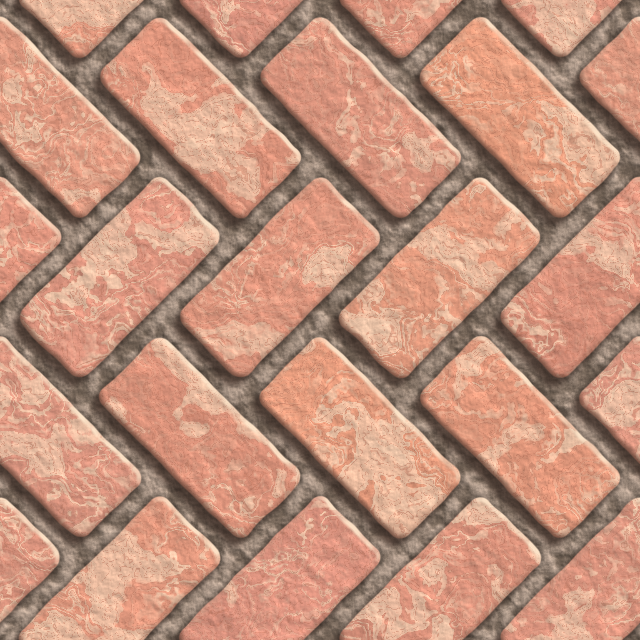
This texture is drawn by a three.js fragment shader. Its source:

```glsl
// Herringbone paving of veined salmon stone bricks set in rough grey-brown mortar.
varying vec2 vUv;

float hash(vec2 p) {
  vec3 q = fract(p.xyx * 0.1031);
  q += dot(q, q.yzx + 33.33);
  return fract((q.x + q.y) * q.z);
}

// Value noise that wraps after a whole number of cells
float noise(vec2 p, float period) {
  vec2 i = floor(p), f = fract(p);
  f = f * f * f * (f * (f * 6.0 - 15.0) + 10.0);
  vec2 a = mod(i, period), b = mod(i + 1.0, period);
  return mix(mix(hash(a), hash(vec2(b.x, a.y)), f.x),
             mix(hash(vec2(a.x, b.y)), hash(b), f.x), f.y);
}

float fbm(vec2 p, float period) {
  float sum = 0.0, amp = 0.52;
  for (int i = 0; i < 5; i++) {
    sum += amp * noise(p, period);
    p *= 2.0;
    period *= 2.0;
    amp *= 0.5;
  }
  return sum;
}

// Nearest brick: signed distance, position from its centre, random id
vec4 nearestBrick(vec2 p) {
  vec4 best = vec4(9.0);
  for (int k = 0; k < 6; k++) {
    float rising = mod(float(k), 2.0);
    float shift = floor(float(k) / 2.0) - 1.0;
    vec2 centre = mix(vec2(0.25, 1.266), vec2(0.75, 0.266), rising);
    vec2 cell = floor((p - centre) / vec2(1.0, 2.0) + 0.5) + vec2(shift, 0.0);
    vec2 q = p - centre - cell * vec2(1.0, 2.0);
    vec2 r = vec2(q.x - q.y, q.x + q.y) * 0.70711;
    if (rising > 0.5) r = r.yx;
    vec2 b = abs(r) - vec2(0.642, 0.289) + 0.075;
    float d = length(max(b, 0.0)) + min(max(b.x, b.y), 0.0) - 0.075;
    if (d < best.x) best = vec4(d, q, hash(mod(cell, vec2(4.0, 2.0)) + rising * 17.0 + 3.0));
  }
  return best;
}

// Swirling contour veins, different on every brick
vec3 stone(vec2 q, float id) {
  float tone = fract(id * 13.7);
  vec2 m = q * 2.6 + 40.0 * vec2(id, fract(id * 7.3)) + 3.0;
  vec2 warp = vec2(fbm(m, 64.0), fbm(m + vec2(5.2, 1.3), 64.0));
  float field = fbm(m * vec2(0.9, 1.3) + 2.2 * warp, 64.0);
  float ridge = abs(fract(field * 8.0) - 0.5) * 2.0;
  float patches = smoothstep(0.38, 0.68, fbm(m * 1.2 + warp + 9.0, 64.0) + 0.12 * (tone - 0.5));

  vec3 salmon = mix(vec3(0.83, 0.55, 0.48), vec3(0.87, 0.58, 0.46), fract(id * 5.1));
  vec3 col = salmon * (0.93 + 0.16 * warp.x);
  vec3 cream = vec3(0.92, 0.77, 0.66);
  col = mix(col, cream, smoothstep(0.35, 0.95, ridge) * (0.15 + 0.7 * patches));
  col = mix(col, cream, 0.75 * smoothstep(0.58, 0.66, field));
  float fine = abs(fract(field * 17.0 + 0.3) - 0.5) * 2.0;
  col = mix(col, vec3(0.73, 0.45, 0.36), 0.5 * smoothstep(0.25, 0.0, fine));
  return mix(col, cream, 0.12 * tone);
}

void main() {
  vec2 p = vUv * 4.0;
  vec2 light = vec2(0.62, 0.78);

  // Slightly uneven brick outlines
  vec2 edge = p + 0.014 * (vec2(noise(p * 8.0, 32.0), noise(p * 8.0 + 11.0, 32.0)) - 0.5);
  vec4 brick = nearestBrick(edge);
  float d = brick.x;
  float facing = (nearestBrick(edge + light * 0.01).x - nearestBrick(edge - light * 0.01).x) / 0.02;

  // Surface relief lit from the upper right
  float grain = fbm(p * 12.0, 48.0);
  float relief = grain - fbm(p * 12.0 + light * 0.16, 48.0);

  // Mortar with contact shading and cast shadow
  vec3 mortar = mix(vec3(0.44, 0.38, 0.33), vec3(0.68, 0.60, 0.54), smoothstep(0.2, 0.8, grain));
  mortar *= 1.0 + 1.3 * relief;
  mortar *= 0.78 + 0.22 * smoothstep(0.0, 0.045, d);
  float shadow = smoothstep(0.035, -0.035, nearestBrick(edge + light * 0.065).x);
  mortar = mix(mortar, vec3(0.27, 0.21, 0.18) * (1.0 + relief), 0.85 * shadow);

  // Brick face, shaded bevel and worn highlight
  vec3 face = stone(brick.yz, brick.w) * (1.0 + 0.75 * relief);
  float bevel = smoothstep(-0.045, 0.0, d);
  face = mix(face, vec3(0.40, 0.27, 0.22), bevel * clamp(0.2 - 0.8 * facing, 0.0, 0.8));
  float glint = smoothstep(-0.04, -0.016, d) * max(facing, 0.0);
  float wear = 0.35 + 0.75 * noise(p * 14.0 + 5.0, 56.0);
  face = mix(face, vec3(1.0, 0.91, 0.80), clamp(glint * wear, 0.0, 0.9));

  gl_FragColor = vec4(mix(face, mortar, smoothstep(-0.006, 0.006, d)), 1.0);
}
```
